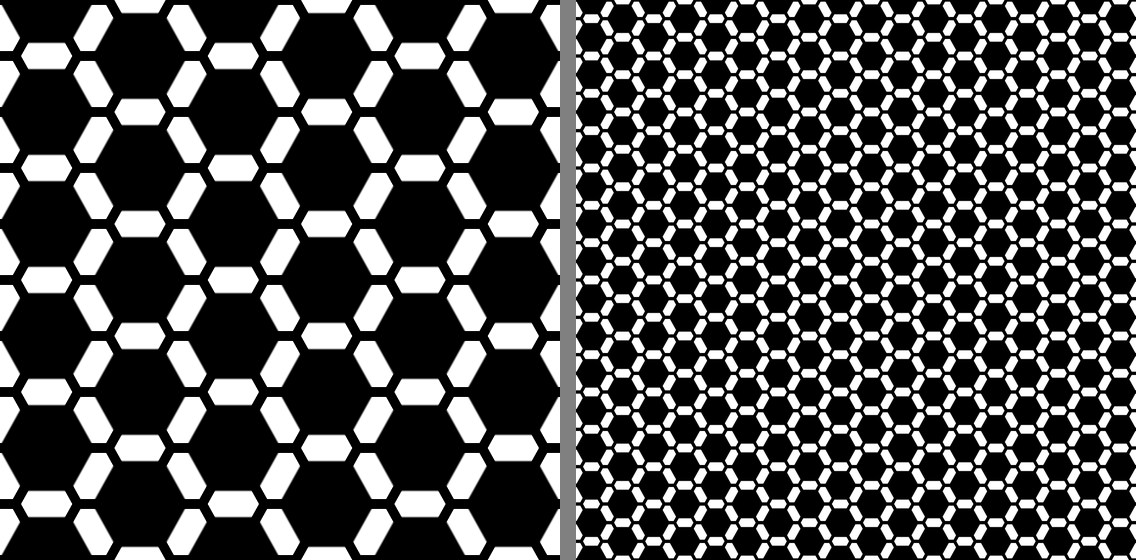
Left, the tile; right, the same tile 3 across and 3 down.
A Shadertoy shader for this pattern:

```glsl
// White hexagonal net on black, each strut cut apart by thin dark spokes.
#define REPEATS vec2(3.0, 5.0)   // cells across and down, two hexagons each
#define STRUT_HALF 0.117         // half width of a white strut
#define STRUT_BLUR 0.0115        // half width of its soft edge
#define SPOKE_HALF 0.0440        // half width of the dark spokes
#define INK vec3(0.0)
#define PAPER vec3(1.0)

const float ROOT3 = 1.7320508;
const vec2 CELL = vec2(ROOT3, 1.0);

// Offset from the nearest lattice point whose origin lies at a cell fraction
vec2 cellOffset(vec2 p, vec2 origin) {
    return (fract(p / CELL - origin + 0.5) - 0.5) * CELL;
}

// Offset from the centre of the flat-topped hexagon that holds p
vec2 hexOffset(vec2 p) {
    vec2 a = cellOffset(p, vec2(0.25, 0.0));
    vec2 b = cellOffset(p, vec2(0.75, 0.5));
    return dot(a, a) < dot(b, b) ? a : b;
}

void mainImage(out vec4 fragColor, in vec2 fragCoord) {
    vec2 p = fragCoord / iResolution.xy * REPEATS * CELL;
    float pixel = REPEATS.y / iResolution.y;

    // Fold the hexagon into one quadrant
    vec2 q = abs(hexOffset(p));

    // Soft struts along the hexagon's sides
    float apothem = max(q.y, dot(q, vec2(0.5 * ROOT3, 0.5)));
    float inner = 0.5 - STRUT_HALF;
    float strut = smoothstep(inner - STRUT_BLUR, inner + STRUT_BLUR, apothem);

    // Crisp spokes from the centre through the corners
    float spoke = min(q.y, abs(dot(q, vec2(0.5 * ROOT3, -0.5))));
    float gap = clamp((spoke - SPOKE_HALF) / pixel + 0.5, 0.0, 1.0);

    fragColor = vec4(mix(INK, PAPER, strut * gap), 1.0);
}
```
